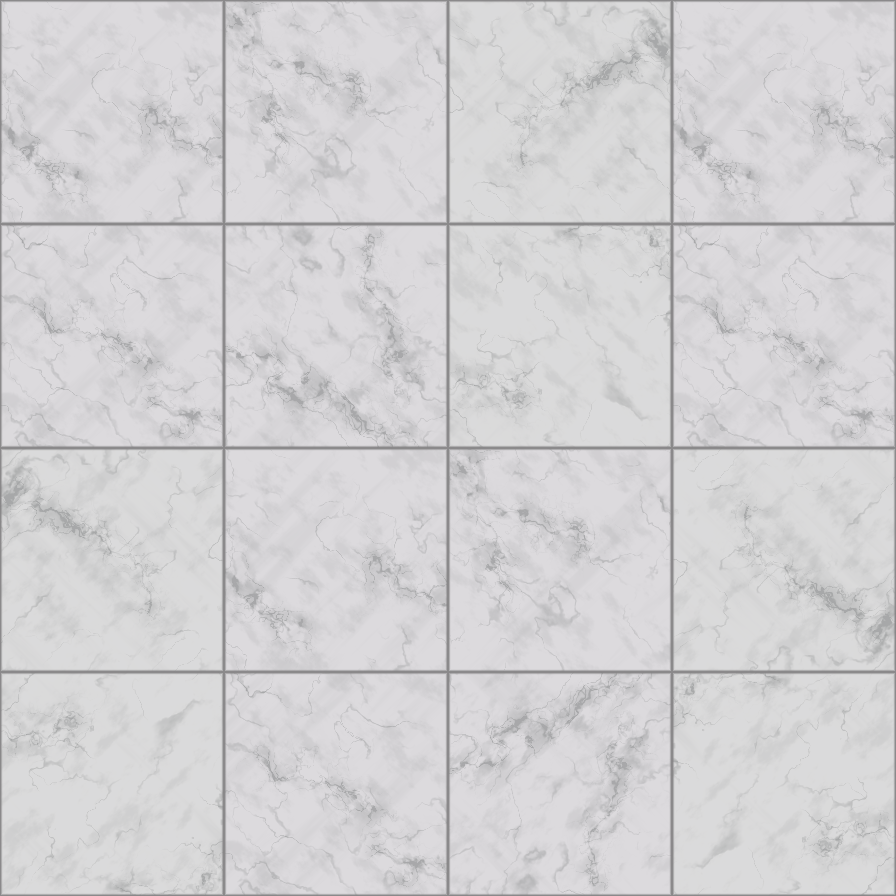
Write a WebGL 2 fragment shader that draws this texture.

```glsl
#version 300 es
precision highp float;
// Four by four polished marble tiles with thin dark grout.
// Six stone patterns cycle along the rows, some of them mirrored; each pattern
// has two warped main veins, cellular cracks, thin wisps and diagonal streaks.
uniform vec2 u_resolution;
out vec4 fragColor;

const float TILES = 4.0;
const vec3 WARM_STONE = vec3(0.863, 0.855, 0.867);
const vec3 GREY_STONE = vec3(0.856, 0.855, 0.857);
const vec3 VEIN = vec3(0.52, 0.53, 0.53);
const vec3 GROUT = vec3(0.52, 0.515, 0.52);

// Start and end of the two main veins of each pattern, in tile units.
const vec4 MAIN_VEIN[6] = vec4[6](
  vec4(0.0, 0.5, 0.3, 0.15), vec4(0.1, 0.9, 0.28, 0.3), vec4(1.0, 0.82, 0.42, 0.56),
  vec4(0.2, 0.6, 0.65, 0.4), vec4(0.0, 0.42, 0.85, 0.05), vec4(0.6, 1.0, 1.0, 0.92));
const vec4 SIDE_VEIN[6] = vec4[6](
  vec4(0.65, 0.42, 1.0, 0.36), vec4(0.25, 0.72, 0.62, 0.6), vec4(0.42, 0.56, 0.36, 0.25),
  vec4(0.75, 0.22, 1.0, 0.02), vec4(0.62, 0.95, 0.8, 0.3), vec4(0.0, 0.28, 0.3, 0.2));

vec2 hash2(vec2 p) {
  vec3 q = fract(p.xyx * vec3(0.1031, 0.1030, 0.0973));
  q += dot(q, q.yzx + 33.33);
  return fract((q.xx + q.yz) * q.zy);
}

float noise(vec2 p) {
  vec2 i = floor(p), f = fract(p);
  vec2 u = f * f * (3.0 - 2.0 * f);
  float low = mix(hash2(i).x, hash2(i + vec2(1, 0)).x, u.x);
  float high = mix(hash2(i + vec2(0, 1)).x, hash2(i + vec2(1, 1)).x, u.x);
  return mix(low, high, u.y);
}

float fbm(vec2 p) {
  float sum = 0.0, amp = 0.45;
  for (int i = 0; i < 5; i++) {
    sum += amp * noise(p);
    p = mat2(1.6, 1.2, -1.2, 1.6) * p + 7.3;
    amp *= 0.57;
  }
  return sum;
}

// Gap between the two nearest cell centres: zero on the cell borders.
float cellBorder(vec2 p) {
  vec2 cell = floor(p);
  float first = 8.0, second = 8.0;
  for (int y = -1; y <= 1; y++)
    for (int x = -1; x <= 1; x++) {
      vec2 c = cell + vec2(x, y);
      float d = length(c + hash2(c) - p);
      second = min(second, max(first, d));
      first = min(first, d);
    }
  return second - first;
}

float segment(vec2 p, vec4 ends) {
  vec2 a = p - ends.xy, b = ends.zw - ends.xy;
  return length(a - b * clamp(dot(a, b) / dot(b, b), 0.0, 1.0));
}

float line(float d, float width) { return 1.0 - smoothstep(0.0, width, d); }

float glow(float d, float radius) { return exp(-d * d / (radius * radius)); }

// Long thin contour lines, fading in and out along their length.
float wisps(vec2 p, vec2 warp, float scale) {
  float ridge = abs(noise(p * scale + warp * scale * 0.45) - 0.5);
  return line(ridge, 0.011 * scale) * smoothstep(0.42, 0.68, fbm(p * 2.5 + scale * 9.0));
}

// Amount of vein colour at point p of a tile.
float marble(vec2 p, int pattern) {
  vec2 s = p + float(pattern) * vec2(17.3, 9.7);
  vec2 warp = vec2(fbm(s * 6.0), fbm(s * 6.0 + 19.0)) - 0.5;
  vec2 q = p + warp * 0.28;
  float dMain = segment(q, MAIN_VEIN[pattern]);
  float dSide = segment(q, SIDE_VEIN[pattern]);
  float zone = max(glow(dMain, 0.075), 0.8 * glow(dSide, 0.075));
  // Falling diagonal axes stretch the patches and branches.
  vec2 slant = vec2(s.x - s.y, (s.x + s.y) * 1.7);
  float patches = smoothstep(0.42, 0.64, fbm(slant * 8.0 + 3.0));

  float smoke = zone * patches * 0.26;
  float core = (line(dMain, 0.014) + line(dSide, 0.012)) * (0.14 + 0.24 * patches);
  float cracks = line(cellBorder(s * 8.0 + warp * 3.5), 0.10) * zone * (0.22 + 0.22 * patches);
  float branches = wisps(slant, warp, 2.6) * 0.32 + wisps(slant, warp, 4.5) * 0.26;
  float cloud = smoothstep(0.5, 0.76, fbm(slant * 6.0 + 53.0)) * 0.13;
  float streaks = smoothstep(0.5, 0.8, fbm(vec2(s.x + s.y, (s.x - s.y) * 9.0))) * 0.08;
  return min(smoke + core + cracks + branches + cloud + streaks, 0.6);
}

void main() {
  vec2 grid = gl_FragCoord.xy / u_resolution * TILES;
  vec2 p = fract(grid);
  int col = int(grid.x), row = int(TILES) - 1 - int(grid.y);

  // Pattern cycle, shifted by one tile in the lower half.
  int kind = (col + 3 - row / 2) % 3;
  int pattern = kind + 3 * (row % 2);

  // Mirrored tiles in the lower half.
  vec2 m = p;
  if (row >= 2 && col == 3 * (row - 2)) m.x = 1.0 - m.x;
  if (row >= 2 && (col == 3 * (3 - row) || (row == 3 && col == 2))) m.y = 1.0 - m.y;

  vec3 stone = kind == 2 ? GREY_STONE : WARM_STONE;
  vec3 color = mix(stone, VEIN, marble(m, pattern));

  // Grout, with distance measured in canvas units.
  vec2 toEdge = min(p, 1.0 - p) / TILES;
  float grout = 1.0 - smoothstep(0.0, 0.0034, min(toEdge.x, toEdge.y));
  fragColor = vec4(mix(color, GROUT, grout), 1.0);
}
```
